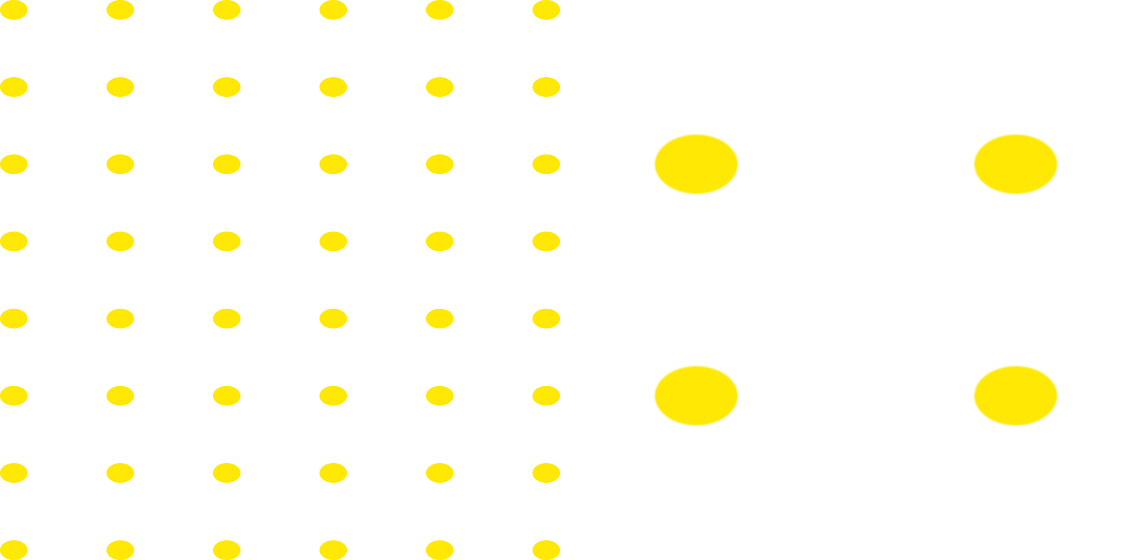
Left: the whole. Right: its middle third, enlarged.
This pattern is drawn by a three.js fragment shader. Its source:

```glsl
varying vec2 vUv;

const vec2 DOT_COUNT = vec2(6.0, 8.0);
const vec2 DOT_RADIUS = vec2(0.0246, 0.0176);
const float EDGE_SOFTNESS = 0.001;
const vec3 PAPER_COLOR = vec3(1.0);
const vec3 DOT_COLOR = vec3(1.0, 0.91, 0.01);

// Approximate signed distance to an axis-aligned ellipse
float ellipseDistance(vec2 p, vec2 radius) {
  float scaled = length(p / radius);
  float slope = length(p / (radius * radius));
  return scaled * (scaled - 1.0) / max(slope, 0.0001);
}

// Offset from the nearest dot; the outer dots touch the canvas edges
vec2 nearestDotOffset(vec2 uv) {
  vec2 spacing = (1.0 - 2.0 * DOT_RADIUS) / (DOT_COUNT - 1.0);
  vec2 index = floor((uv - DOT_RADIUS) / spacing + 0.5);
  index = clamp(index, vec2(0.0), DOT_COUNT - 1.0);
  return uv - DOT_RADIUS - index * spacing;
}

void main() {
  float dist = ellipseDistance(nearestDotOffset(vUv), DOT_RADIUS);
  float coverage = 1.0 - smoothstep(-EDGE_SOFTNESS, EDGE_SOFTNESS, dist);
  gl_FragColor = vec4(mix(PAPER_COLOR, DOT_COLOR, coverage), 1.0);
}
```
